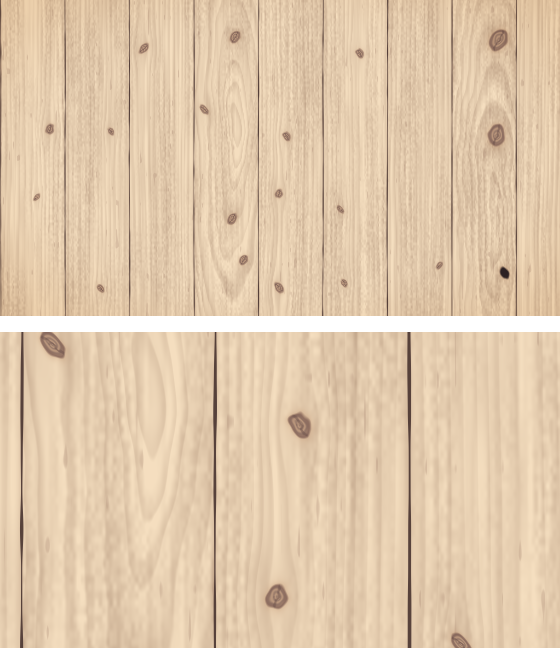
Top: the whole. Bottom: its middle third, enlarged.
A Shadertoy shader for this texture:

```glsl
float hash(vec2 p) {
    return fract(sin(dot(p, vec2(127.1, 311.7))) * 43758.5453);
}

float noise(vec2 p) {
    vec2 i = floor(p), f = fract(p);
    f = f * f * (3.0 - 2.0 * f);
    return mix(mix(hash(i), hash(i + vec2(1, 0)), f.x),
               mix(hash(i + vec2(0, 1)), hash(i + vec2(1, 1)), f.x), f.y);
}

float fbm(vec2 p) {
    float sum = 0.0, amp = 0.5;
    for (int i = 0; i < 4; i++) {
        sum += amp * noise(p);
        p = p * 2.03 + 17.7;
        amp *= 0.5;
    }
    return sum / 0.9375;
}

// Centre (xy) and radius (z) of a knot; radius is zero in empty slots
vec3 knotAt(float plank, float slot) {
    vec2 seed = vec2(plank + 2.0, slot * 3.7 + 5.0);
    bool large = plank == 7.0 && slot > 1.5;
    float size = hash(seed + 31.0);
    float radius = large ? 0.027 : mix(0.008, 0.015, size * size);
    float present = large ? 1.0 : step(0.54, hash(seed + 57.0));
    return vec3((hash(seed) - 0.5) * 0.14,
                (slot + 0.2 + 0.6 * hash(seed + 11.0)) / 4.0,
                radius * present);
}

void mainImage(out vec4 fragColor, in vec2 fragCoord) {
    vec2 uv = fragCoord / iResolution.xy;
    vec2 p = fragCoord / iResolution.y;
    float pixel = 1.0 / iResolution.y;

    // Vertical planks with slightly uneven edges
    float across = (p.x - 0.003 + 0.002 * noise(vec2(p.y * 4.0, p.x * 5.0))) / 0.204;
    float plank = floor(across);
    vec2 q = vec2((fract(across) - 0.5) * 0.204, p.y);
    vec2 shift = vec2(plank * 17.3, plank * 5.1);
    float figured = plank == 3.0 || plank == 7.0 ? 1.0 : 0.0;

    // Grain flows around the knots
    float flow = q.x;
    float halo = 0.0;
    for (int i = 0; i < 4; i++) {
        vec3 knot = knotAt(plank, float(i));
        vec2 e = (q - knot.xy) / max(knot.z, 0.001);
        float near = exp(-dot(e * e, vec2(0.16, 0.05))) * step(0.001, knot.z);
        flow -= (q.x - knot.x) * 0.8 * near;
        halo = max(halo, near);
    }
    flow += mix(0.03, 0.07, figured) * (fbm(vec2(q.x * 6.0, q.y * mix(1.2, 3.0, figured)) + shift) - 0.5);

    // Straight grain, or nested arches on figured planks
    vec2 apex = vec2(0.03, 0.25 + 0.4 * hash(vec2(plank, 34.0)));
    float arches = length(vec2(flow - apex.x, (q.y - apex.y) * 0.16));
    float ring = mix(flow, arches, figured);
    float band = noise(vec2(ring * 110.0, plank * 9.0 + q.y * 0.7));
    float saw = fract(ring * mix(68.0, 56.0, figured) + 1.5 * noise(vec2(ring * 25.0, plank)));
    float late = smoothstep(0.2, 0.85, saw) * (1.0 - smoothstep(0.85, 1.0, saw));

    // Wear: faint stains, fine fibres and speckled pores
    float stain = fbm(vec2(q.x * 16.0, q.y * 3.0) + shift * 1.7);
    float fibre = noise(vec2(q.x * 210.0, q.y * 9.0) + shift);
    float pores = noise(vec2(q.x * 260.0, q.y * 120.0) + shift);
    float tone = 0.32 + 0.08 * (hash(vec2(plank, 3.0)) - 0.5);
    tone += 0.45 * (stain - 0.5) + 0.3 * (band - 0.5) + 0.28 * (fibre - 0.5);
    tone += mix(0.2, 0.28, figured) * (late - 0.38);
    tone += 0.36 * (pores - 0.5) * smoothstep(0.25, 0.65, stain);
    tone += 0.12 * halo;
    vec3 color = mix(vec3(0.96, 0.872, 0.75), vec3(0.755, 0.645, 0.54), clamp(tone, 0.0, 1.25));

    // Short dark scratches
    float scratch = smoothstep(0.9, 0.97, noise(vec2(q.x * 160.0, q.y * 22.0) + shift + 40.0));
    color = mix(color, vec3(0.66, 0.53, 0.45), 0.3 * scratch);

    // Knots: dark rim, ringed heart, one open hole
    for (int i = 0; i < 4; i++) {
        vec3 knot = knotAt(plank, float(i));
        if (knot.z < 0.001) continue;
        float seed = hash(vec2(plank, float(i) + 70.0));
        vec2 e = (q - knot.xy) / knot.z;
        e = vec2(e.x + (seed - 0.5) * e.y, e.y * 0.8);
        float r = length(e) + 0.3 * (noise(e * 1.4 + seed * 50.0) - 0.5);
        float aa = 1.2 * pixel / knot.z;
        float inside = 1.0 - smoothstep(1.0 - aa, 1.0 + aa, r);
        float rings = 0.5 + 0.5 * sin(r * 17.0 + 3.0 * noise(e * 2.0));
        vec3 heart = mix(vec3(0.71, 0.57, 0.47), vec3(0.58, 0.46, 0.4), rings);
        heart = mix(heart, vec3(0.43, 0.31, 0.29), 0.7 * smoothstep(0.55, 0.95, r));
        float split = smoothstep(0.14, 0.03, abs(e.x * 0.5 + e.y * (seed - 0.4) + 0.3 * noise(e * 3.0) - 0.15));
        heart = mix(heart, vec3(0.36, 0.26, 0.25), split * 0.5);
        if (plank == 7.0 && i == 0) heart = vec3(0.09, 0.06, 0.09);
        color = mix(color, vec3(0.76, 0.59, 0.45), 0.4 * exp(-3.5 * max(r - 1.0, 0.0)));
        color = mix(color, heart, inside * 0.88);
    }

    // Seams of varying width with soft shading beside them
    float edge = 0.102 - abs(q.x);
    float seamWidth = 0.0006 + 0.0014 * noise(vec2(p.y * 24.0, plank + step(0.0, q.x)));
    color = mix(color, vec3(0.68, 0.55, 0.45), 0.3 * exp(-edge / 0.003));
    float seam = clamp((seamWidth - edge) / pixel + 0.5, 0.0, 1.0);
    color = mix(color, vec3(0.25, 0.17, 0.16), seam * 0.85);

    // Slight warm darkening toward the corners
    color *= mix(vec3(1.0), vec3(0.96, 0.925, 0.88), smoothstep(0.4, 0.75, length(uv - 0.5)));
    fragColor = vec4(color, 1.0);
}
```
